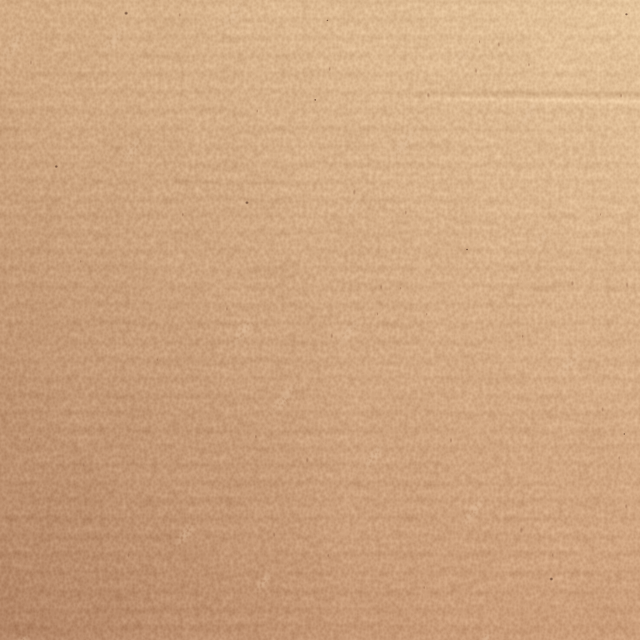
Reproduce this texture procedurally as a WebGL 1 fragment shader.

```glsl
precision highp float;
// Sheet of brown corrugated cardboard with faint ribs, paper grain, specks and a crease.
uniform vec2 u_resolution;

vec2 hash2(vec2 p) {
  return fract(sin(vec2(dot(p, vec2(127.1, 311.7)), dot(p, vec2(269.5, 183.3)))) * 43758.55);
}

// Cellular noise: distance to the nearest jittered point
float cellular(vec2 p) {
  vec2 cell = floor(p);
  float nearest = 2.0;
  for (int y = -1; y <= 1; y++) {
    for (int x = -1; x <= 1; x++) {
      vec2 id = cell + vec2(float(x), float(y));
      nearest = min(nearest, distance(p, id + hash2(id)));
    }
  }
  return nearest;
}

// Sparse soft ellipses, at most one per grid cell
float scatter(vec2 p, float cells, float chance, vec2 radii) {
  vec2 id = floor(p * cells);
  vec2 centre = 0.3 + 0.4 * hash2(id);
  vec2 traits = hash2(id + 57.3);
  vec2 offset = (fract(p * cells) - centre) / (cells * radii * mix(0.5, 1.1, traits.y));
  return step(traits.x, chance) * (1.0 - smoothstep(0.1, 1.0, length(offset)));
}

// Layered sines along and across the flutes
float ribs(vec2 p) {
  float drift = 0.5 * sin(p.y * 17.0 + 1.0) + 0.15 * sin(p.x * 9.0 + p.y * 31.0);
  float wave = sin(p.y * 226.0 + drift);
  float strength = 0.7 + 0.3 * sin(p.x * 7.0 + p.y * 43.0) * sin(p.y * 71.0 + 2.0);
  return strength * (wave + 0.35 * sin(p.y * 452.0 + 2.0 * drift + 1.2));
}

void main() {
  vec2 uv = gl_FragCoord.xy / u_resolution;
  vec2 p = gl_FragCoord.xy / u_resolution.y;

  // Broad light falling from the upper right
  vec3 lower = mix(vec3(0.685, 0.505, 0.382), vec3(0.795, 0.616, 0.474), smoothstep(-0.3, 0.9, uv.x));
  vec3 upper = mix(vec3(0.828, 0.675, 0.522), vec3(0.897, 0.770, 0.610), uv.x);
  vec3 color = mix(lower, upper, uv.y);

  // Paper grain and uneven pulp
  float fine = cellular(p * vec2(185.0, 155.0)) - cellular(p * vec2(120.0, 95.0) + 7.0);
  float pulp = cellular(p * vec2(48.0, 60.0) + 3.0) - cellular(p * vec2(14.0, 70.0) + 19.0);
  float mottle = cellular(p * vec2(9.0, 7.0) + 31.0) - 0.5;
  float shade = 0.060 * fine + 0.019 * pulp + 0.014 * mottle + 0.0125 * ribs(p);

  // Pressed crease: dark upper edge, light lower edge
  float line = p.y - 0.848 - 0.0015 * sin(p.x * 11.0);
  float reach = smoothstep(0.52, 0.85, uv.x);
  shade += reach * 0.045 * exp(-pow((line + 0.005) / 0.0035, 2.0));
  shade -= reach * 0.035 * exp(-pow((line - 0.006) / 0.0045, 2.0));
  color += shade * vec3(0.95, 1.05, 1.05);

  // Pale slanted scuffs
  vec2 slanted = vec2(dot(p, vec2(0.8, -0.6)), dot(p, vec2(0.6, 0.8)));
  float scuff = scatter(slanted + 5.2, 7.0, 0.4, vec2(0.014, 0.042));
  color = mix(color, vec3(0.88, 0.75, 0.62), 0.4 * scuff * smoothstep(-0.6, 0.3, fine));

  // Dark specks and short upright fibres
  float specks = scatter(p, 17.0, 0.05, vec2(0.0035, 0.0032));
  float flecks = scatter(p + 2.7, 26.0, 0.07, vec2(0.0030, 0.0055));
  color = mix(color, vec3(0.36, 0.23, 0.16), 0.7 * specks);
  color = mix(color, vec3(0.55, 0.37, 0.26), 0.4 * flecks);

  gl_FragColor = vec4(color, 1.0);
}
```
